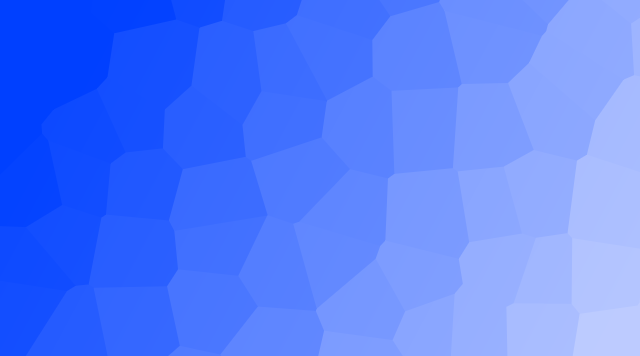
This background is drawn by a WebGL 2 fragment shader. Its source:

```glsl
#version 300 es
precision highp float;

uniform vec2 u_resolution;
out vec4 fragColor;

// Lengths are in canvas heights
const float CELL_SIZE = 0.19;
const float JITTER = 0.8;
const vec2 GRID_SHIFT = vec2(0.35, 0.1);
const vec3 DEEP_BLUE = vec3(0.0, 0.25, 1.0);
const vec3 PALE = vec3(1.0, 0.99, 1.0);
const vec2 TINT_SLOPE = vec2(0.394, -0.21);
const float TINT_START = 0.08;
const float TINT_MAX = 0.74;
const float INNER_FADE = 0.12;  // share of the smooth gradient inside a cell

vec2 hash2(vec2 p) {
    vec3 q = fract(p.xyx * vec3(0.1031, 0.1030, 0.0973));
    q += dot(q, q.yzx + 33.33);
    return fract((q.xx + q.yz) * q.zy);
}

// Diagonal ramp from deep blue at upper left to pale at lower right
vec3 rampColor(vec2 p) {
    float tint = dot(p, TINT_SLOPE) + TINT_START;
    return mix(DEEP_BLUE, PALE, clamp(tint, 0.0, TINT_MAX));
}

vec2 seedPoint(vec2 cell) {
    vec2 offset = 0.5 + JITTER * (hash2(cell + 17.0) - 0.5);
    return (cell + offset - GRID_SHIFT) * CELL_SIZE;
}

void main() {
    vec2 p = gl_FragCoord.xy / u_resolution.y;
    vec2 home = floor(p / CELL_SIZE + GRID_SHIFT);

    // Find the two nearest seeds
    vec2 nearest = vec2(0.0);
    vec2 second = vec2(0.0);
    float nearestDist = 1e5;
    float secondDist = 1e5;
    for (int y = -2; y <= 2; y++) {
        for (int x = -2; x <= 2; x++) {
            vec2 seed = seedPoint(home + vec2(x, y));
            float d = distance(p, seed);
            if (d < nearestDist) {
                second = nearest;
                secondDist = nearestDist;
                nearest = seed;
                nearestDist = d;
            } else if (d < secondDist) {
                second = seed;
                secondDist = d;
            }
        }
    }

    // Blend across the shared border over one pixel
    float borderDist = dot(0.5 * (nearest + second) - p, normalize(second - nearest));
    float neighbourShare = clamp(0.5 - borderDist * u_resolution.y, 0.0, 0.5);
    vec3 facet = mix(rampColor(nearest), rampColor(second), neighbourShare);

    fragColor = vec4(mix(facet, rampColor(p), INNER_FADE), 1.0);
}
```
